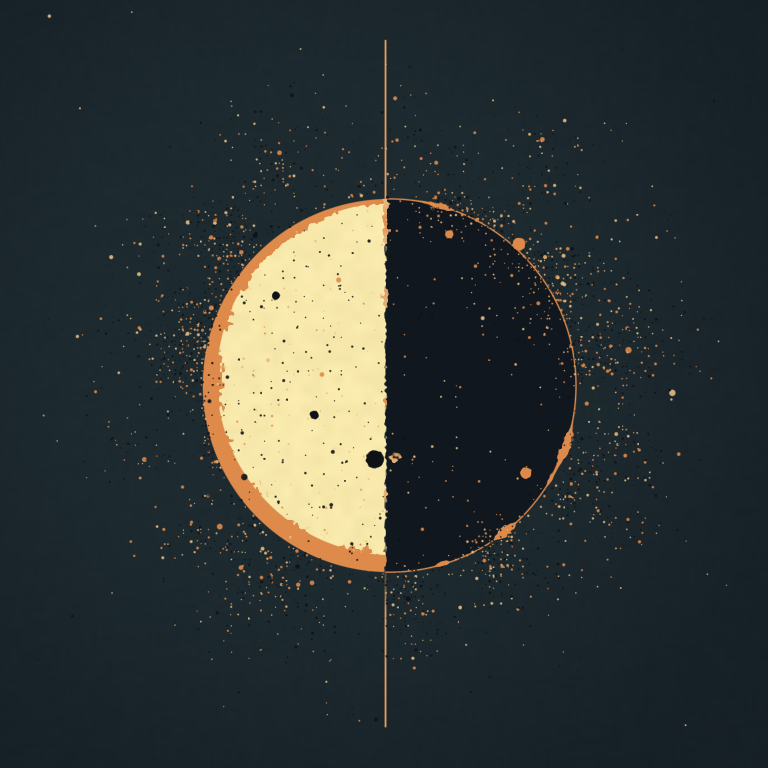
A three.js fragment shader for this background:

```glsl
// A disc split by a vertical axis: a cream half with a worn orange rim, and a
// dark half with a thin ring, in a halo of dust. Distance functions give the
// shapes, value noise frays the edges, and jittered grids scatter the specks.
varying vec2 vUv;

const vec2 CENTRE = vec2(0.507, 0.498);
const float RADIUS = 0.243;
const float AXIS_X = 0.502;
const vec2 AXIS_SPAN = vec2(0.053, 0.948);
const float AXIS_HALF_WIDTH = 0.0012;
const float RING_HALF_WIDTH = 0.0009;
const float EDGE = 0.0011;
const float HALO_REACH = 0.062;
const int DUST_LAYERS = 5;

// Landmark spots: centre and radius
const vec3 CRATER = vec3(0.488, 0.402, 0.0115);
const vec3 UPPER_MOON = vec3(0.676, 0.682, 0.0082);
const vec3 LOWER_MOON = vec3(0.685, 0.384, 0.0072);
const vec3 INNER_MOON = vec3(0.585, 0.695, 0.0055);
const vec3 PIT_HIGH = vec3(0.359, 0.615, 0.0055);
const vec3 PIT_LOW = vec3(0.409, 0.460, 0.0055);

const vec3 TEAL = vec3(0.113, 0.165, 0.188);
const vec3 TEAL_DEEP = vec3(0.085, 0.125, 0.150);
const vec3 NIGHT = vec3(0.065, 0.090, 0.118);
const vec3 INK = vec3(0.055, 0.070, 0.085);
const vec3 CREAM = vec3(0.970, 0.910, 0.670);
const vec3 ORANGE = vec3(0.870, 0.540, 0.290);
const vec3 SAND = vec3(0.900, 0.740, 0.510);

float hash(vec2 p) {
  vec3 q = fract(vec3(p.xyx) * 0.1031);
  q += dot(q, q.yzx + 33.33);
  return fract((q.x + q.y) * q.z);
}

float noise(vec2 p) {
  vec2 i = floor(p), f = fract(p);
  f = f * f * (3.0 - 2.0 * f);
  return mix(mix(hash(i), hash(i + vec2(1.0, 0.0)), f.x),
             mix(hash(i + vec2(0.0, 1.0)), hash(i + 1.0), f.x), f.y);
}

float cover(float d) { return 1.0 - smoothstep(-EDGE, EDGE, d); }

float spot(vec2 p, vec3 s) {
  float rough = (noise(p * 260.0) - 0.5) * 0.0018;
  return cover(length(p - s.xy) - s.z + rough);
}

// Chance of a speck at a point: dense by the rim, sparse inside and far away
float dustDensity(vec2 p) {
  float d = length(p - CENTRE) - RADIUS;
  float clump = 0.25 + 1.1 * smoothstep(0.3, 0.75, noise(p * 17.0 + 5.0));
  if (d > 0.0) return clump * exp(-d / HALO_REACH) * smoothstep(0.24, 0.12, d);
  return p.x < AXIS_X ? 0.10 : clump * (0.07 + 0.8 * exp(d / 0.025));
}

// One jittered grid of specks: colour in rgb, coverage in a
vec4 dust(vec2 p, float cells, float seed, float amount, float size) {
  vec2 id = floor(p * cells), key = id + seed * 37.0;
  vec2 jitter = vec2(hash(key), hash(key + 71.0));
  vec2 c = (id + 0.3 + 0.4 * jitter) / cells;
  float pick = hash(key + 13.0);
  float grow = hash(key + 29.0);
  float rad = size * (0.4 + 0.6 * grow * grow) / cells;
  float keep = step(hash(key + 53.0), amount * dustDensity(c));
  bool onCream = c.x < AXIS_X && length(c - CENTRE) < RADIUS;
  vec3 tint = mix(ORANGE, SAND, step(0.75, pick));
  float inkShare = onCream ? 0.65 : mix(0.12, 0.5, smoothstep(40.0, 150.0, cells));
  if (pick < inkShare) tint = INK;
  return vec4(tint, keep * cover(length(p - c) - rad));
}

void main() {
  vec2 p = vUv, q = p - CENTRE;
  float r = length(q), d = r - RADIUS;
  vec2 dir = q / max(r, 0.0001);
  float grain = noise(p * 230.0), patches = noise(p * 38.0);
  float axis = p.x - AXIS_X;

  // Woven backdrop, darker to the lower right and the corners
  float shade = smoothstep(0.25, 0.75, length(p - vec2(0.42, 0.55)));
  vec3 col = mix(TEAL, TEAL_DEEP, shade);
  col += 0.005 * (noise(p * vec2(60.0, 170.0)) + noise(p * vec2(170.0, 60.0)) - 1.0);

  // Axis line, shown outside the disc
  float line = cover(abs(axis) - AXIS_HALF_WIDTH);
  line *= cover(AXIS_SPAN.x - p.y) * cover(p.y - AXIS_SPAN.y) * step(0.0, d);
  line *= p.y < CENTRE.y ? mix(0.3, 1.0, smoothstep(0.0, 0.06, d)) : 1.0;
  col = mix(col, mix(ORANGE, SAND, 0.35), line);

  // Dark half and its thin, blotted ring
  float disc = cover(d), right = smoothstep(-EDGE, EDGE, axis);
  col = mix(col, NIGHT, disc * right);
  float blot = 0.0055 * smoothstep(0.68, 0.92, noise(p * 26.0 + 9.0)) * (0.4 + grain);
  col = mix(col, ORANGE, right * cover(abs(d) - RING_HALF_WIDTH - blot));

  // Cream half, with an orange rim widest at the lower left
  float left = 1.0 - smoothstep(-EDGE, EDGE, axis + (grain - 0.5) * 0.004);
  float rim = 0.0135 + 0.010 * dot(dir, vec2(-0.5, -0.87));
  float depth = -d - rim;
  float wear = 0.85 * exp(-max(depth, 0.0) / (0.6 * rim + 0.003)) * (0.35 + patches);
  float worn = max(cover(depth), smoothstep(0.93, 1.08, wear + 0.6 * grain));
  vec3 paper = CREAM + 0.03 * (noise(p * 75.0) - 0.5);
  col = mix(col, mix(paper, ORANGE, worn), disc * left);

  // Splatter along the split and beside the crater
  float fray = exp(-abs(axis) / 0.007) * smoothstep(0.4, 0.85, noise(p * vec2(30.0, 36.0)));
  fray += 0.75 * exp(-pow(length(p - vec2(0.514, 0.405)) / 0.014, 2.0));
  col = mix(col, mix(ORANGE, SAND, patches), disc * smoothstep(0.85, 1.0, fray + 0.6 * grain));

  // Scattered dust, from a few large drops to fine grains
  for (int i = 0; i < DUST_LAYERS; i++) {
    float k = float(i);
    vec4 s = dust(p, 36.0 * pow(1.55, k), k + 1.0, 0.13 + 0.085 * k, 0.15 + 0.04 * k);
    col = mix(col, s.rgb, s.a * 0.9);
  }

  // Landmark spots
  col = mix(col, ORANGE, max(max(spot(p, UPPER_MOON), spot(p, LOWER_MOON)), spot(p, INNER_MOON)));
  col = mix(col, INK, max(max(spot(p, PIT_HIGH), spot(p, PIT_LOW)), spot(p, CRATER)));
  gl_FragColor = vec4(col, 1.0);
}
```
